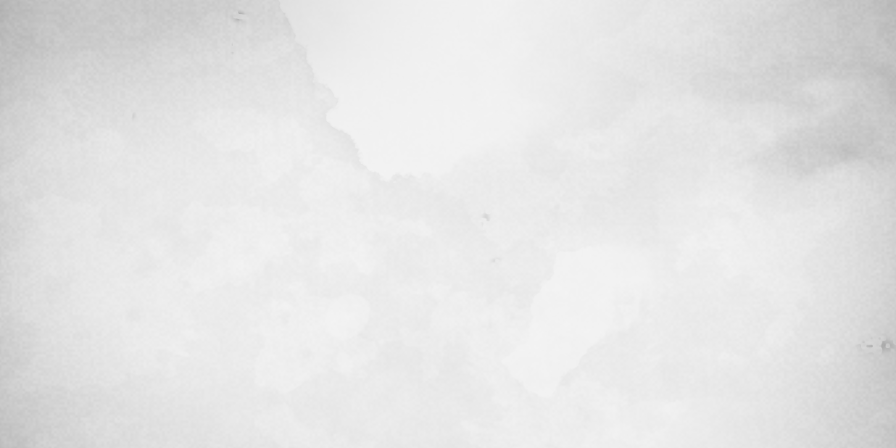
A WebGL 1 fragment shader for this texture:

```glsl
precision highp float;

uniform vec2 u_resolution;

// Tones
const float PAPER = 0.927;
const float PATCH_LIFT = 0.024;
const float LEFT_SHADE = 0.105;
const float RIGHT_SHADE = 0.095;
const float CORNER_SHADE = 0.105;
const float STAIN_SHADE = 0.075;
const float SPECK_SHADE = 0.2;
// Texture
const float CLOUD_AMOUNT = 0.045;
const float MOTTLE_AMOUNT = 0.042;
const float FLAKE_AMOUNT = 0.013;
const float GRAIN_AMOUNT = 0.026;
const float GRAIN_SCALE = 170.0;
const float EDGE_ROUGHNESS = 0.085;

float hash(vec2 p) {
    return fract(sin(dot(p, vec2(127.1, 311.7))) * 43758.5453);
}

float noise(vec2 p) {
    vec2 i = floor(p);
    vec2 f = fract(p);
    f = f * f * (3.0 - 2.0 * f);
    return mix(mix(hash(i), hash(i + vec2(1.0, 0.0)), f.x),
               mix(hash(i + vec2(0.0, 1.0)), hash(i + 1.0), f.x), f.y);
}

float fbm(vec2 p) {
    float sum = 0.0;
    float weight = 0.5;
    for (int i = 0; i < 5; i++) {
        sum += weight * noise(p);
        p = mat2(1.6, 1.2, -1.2, 1.6) * p + 7.3;
        weight *= 0.55;
    }
    return sum / 1.055;
}

// Soft elliptical spot, 1 at its centre
float glow(vec2 p, vec2 centre, vec2 radius) {
    vec2 q = (p - centre) / radius;
    return exp(-dot(q, q));
}

float capsule(vec2 p, vec2 a, vec2 b, float radius) {
    vec2 ab = b - a;
    float t = clamp(dot(p - a, ab) / dot(ab, ab), 0.0, 1.0);
    return length(p - a - ab * t) - radius;
}

float fill(float d, float softness) {
    float w = max(softness, 0.75 / u_resolution.y);
    return 1.0 - smoothstep(-w, w, d);
}

float speck(vec2 p, vec2 centre, vec2 radius) {
    return glow(p, centre, radius) * smoothstep(0.4, 0.7, noise(p * 110.0));
}

void main() {
    vec2 p = gl_FragCoord.xy / u_resolution.y;
    p.x *= 2.0 * u_resolution.y / u_resolution.x;
    float cloud = fbm(p * vec2(3.0, 4.5)) - 0.5;
    float mottle = fbm(p * 20.0 + 4.0) - 0.5;
    float rough = (fbm(p * 15.0 + 21.0) - 0.5) * EDGE_ROUGHNESS;

    // Aged borders and corners
    float shade = LEFT_SHADE * exp(-p.x / 0.13) + RIGHT_SHADE * exp((p.x - 2.0) / 0.14);
    shade += 0.03 * exp(-p.y / 0.07) * smoothstep(1.1, 0.3, p.x);
    shade += CORNER_SHADE * glow(p, vec2(0.0, 1.03), vec2(0.6, 0.29));
    shade += 0.065 * glow(p, vec2(0.45, 1.05), vec2(0.32, 0.18));
    shade += 0.075 * glow(p, vec2(0.0), vec2(0.32, 0.22));
    shade += CORNER_SHADE * glow(p, vec2(2.0, 1.0), vec2(0.4, 0.27));
    shade += 0.07 * glow(p, vec2(2.0, 0.0), vec2(0.24, 0.22));
    float tone = PAPER - shade * (1.0 + 0.9 * cloud + 0.6 * mottle);

    // Streaked stains on the right, and a faint one in the middle
    float streak = smoothstep(0.35, 0.65, fbm(p * vec2(6.0, 15.0) + 9.0));
    float stain = glow(p, vec2(1.87, 0.65), vec2(0.19, 0.07));
    stain += 0.6 * glow(p, vec2(1.75, 0.84), vec2(0.32, 0.17));
    stain += 0.3 * glow(p, vec2(1.33, 0.58), vec2(0.25, 0.13));
    tone -= STAIN_SHADE * stain * (0.35 + 0.7 * streak + 1.2 * mottle);

    // Upper peeled patch: slanted left edge, rounded foot, fading right
    float leftEdge = 0.88 * (0.62 + 0.5 * (1.0 - p.y) - p.x);
    float footEdge = 0.605 + 0.5 * max(p.x - 0.98, 0.0) - p.y;
    float upper = max(max(leftEdge, footEdge), 0.7 * (leftEdge + footEdge) + 0.02) + rough;
    float lift = (1.0 - smoothstep(1.0, 1.5, p.x))
        * fill(upper, 0.005 + 0.05 * smoothstep(0.92, 1.2, p.x));
    float rim = smoothstep(0.0, 0.005, upper) * exp(-max(upper, 0.0) / 0.022);
    tone -= 0.024 * rim * (1.0 - smoothstep(0.86, 1.02, p.x));

    // Lower patch, small blobs and the pale foot of the sheet
    float lower = capsule(p, vec2(1.21, 0.19), vec2(1.31, 0.36), 0.075);
    lower = min(lower, capsule(p, vec2(1.29, 0.39), vec2(1.42, 0.4), 0.055)) + rough;
    lift = max(lift, 0.85 * fill(lower, 0.005 + 0.03 * smoothstep(1.3, 1.45, p.x)));
    float blobs = min(capsule(p, vec2(0.765, 0.285), vec2(0.78, 0.295), 0.04),
                      capsule(p, vec2(0.76, 0.195), vec2(0.775, 0.185), 0.015));
    lift = max(lift, 0.6 * fill(blobs + 0.5 * rough, 0.005));
    float foot = max(1.3 - p.x, p.y - 0.09 - 0.06 * (p.x - 1.3)) + rough;
    lift = max(lift, 0.4 * fill(foot, 0.006) * (1.0 - smoothstep(1.45, 1.75, p.x)));
    tone += PATCH_LIFT * lift;
    tone += 0.014 * glow(p, vec2(1.58, 0.5), vec2(0.16, 0.14)) * smoothstep(1.465, 1.475, p.x);

    // Cloudiness, mottling, pale flakes and grain, calmer inside the patches
    float dirt = (0.55 + clamp((PAPER - tone) * 8.0, 0.0, 0.7)) * (1.0 - 0.65 * lift);
    float flakes = smoothstep(0.5, 0.58, fbm(p * vec2(8.0, 10.0) + 31.0) + 0.2 * mottle);
    tone += CLOUD_AMOUNT * cloud * (1.0 - 0.7 * lift) + MOTTLE_AMOUNT * dirt * mottle;
    tone += FLAKE_AMOUNT * (flakes - 0.45) * (1.0 - 0.9 * lift);
    tone += GRAIN_AMOUNT * dirt * (noise(p * GRAIN_SCALE) - 0.5);

    // Dark specks
    float specks = speck(p, vec2(0.535, 0.963), vec2(0.013, 0.01));
    specks += speck(p, vec2(0.522, 0.893), vec2(0.006, 0.013));
    specks += 0.5 * speck(p, vec2(0.29, 0.74), vec2(0.011, 0.008));
    specks += 0.5 * speck(p, vec2(1.085, 0.51), vec2(0.008, 0.02));
    specks += 0.4 * speck(p, vec2(1.107, 0.418), vec2(0.01, 0.006));
    specks += 0.8 * speck(p, vec2(1.96, 0.23), vec2(0.035, 0.015));
    gl_FragColor = vec4(vec3(clamp(tone - SPECK_SHADE * specks, 0.0, 1.0)), 1.0);
}
```
